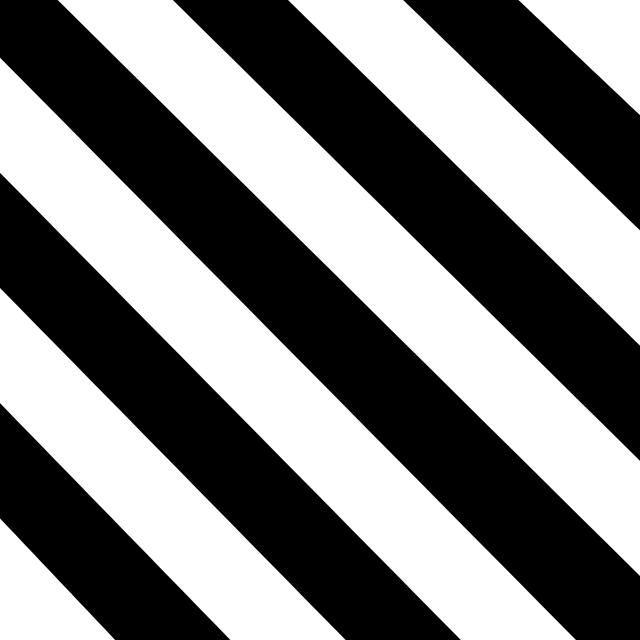
Give the GLSL for this pattern, as a Shadertoy shader.

```glsl
const vec3 DARK = vec3(0.0);
const vec3 LIGHT = vec3(1.0);
const float PERIOD = 0.36;      // dark plus light stripe, along the top edge
const float HALF_STRIPE = 0.09; // half the width of a dark stripe
const float FAN = 0.01;         // outward drift of each edge across the canvas
const float LAST_EDGE = 0.90;   // beyond this the corners stay light

// Where the slightly fanned diagonal through p meets the top or left edge.
// Each line runs from (a, 0) to (1, 1 - a - FAN), mirrored about the diagonal.
float edgeIntercept(vec2 p) {
    float offset = abs(p.x - p.y);
    float depth = min(p.x, p.y);
    float reach = 1.0 - FAN;
    float gap = reach - offset;
    float a = 0.5 * (offset + reach - sqrt(gap * gap + 4.0 * FAN * depth));
    return min(a, LAST_EDGE);
}

// Signed distance to the nearest dark stripe, measured along the canvas edge.
float stripeDistance(float a) {
    float fromCentre = abs(fract(a / PERIOD + 0.5) - 0.5) * PERIOD;
    return fromCentre - HALF_STRIPE;
}

void mainImage(out vec4 fragColor, in vec2 fragCoord) {
    vec2 p = fragCoord / iResolution.xy;
    p.y = 1.0 - p.y; // measure down from the top

    // Smooth over one pixel across the diagonal edges
    float blur = sqrt(2.0) / min(iResolution.x, iResolution.y);
    float light = clamp(stripeDistance(edgeIntercept(p)) / blur + 0.5, 0.0, 1.0);

    fragColor = vec4(mix(DARK, LIGHT, light), 1.0);
}
```
